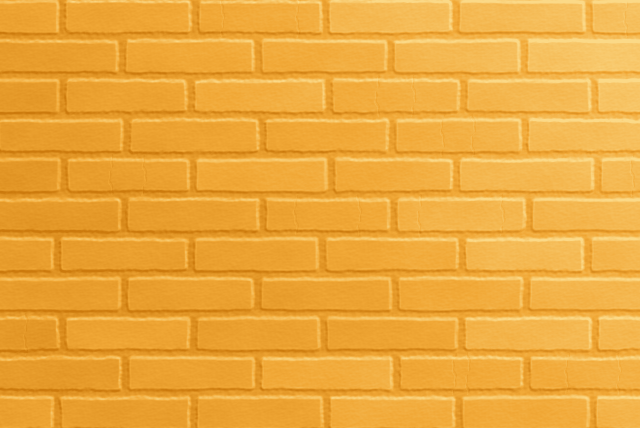
Write a WebGL 1 fragment shader that draws this texture.

```glsl
precision highp float;
// Painted yellow brick wall in running bond, lit from the upper right.

uniform vec2 u_resolution;

#define ROW_HEIGHT 0.0926
#define BRICK_LENGTH 0.3105
#define FIRST_JOINT 0.1406
#define TOP_OFFSET 0.07
#define HALF_MORTAR 0.0085
#define CORNER_RADIUS 0.008
#define JOINT_JITTER 0.035
#define CRACK_CHANCE 0.2
#define RELIEF 0.50
#define BRICK_TONE 0.12
#define LIGHT_DIR vec2(0.5, 0.86)

const vec3 SHADOW_OCHRE = vec3(0.80, 0.48, 0.05);
const vec3 PAINT_YELLOW = vec3(0.945, 0.66, 0.215);
const vec3 LIT_CREAM = vec3(0.985, 0.85, 0.53);

float hash(vec2 p) {
  vec3 q = fract(vec3(p.xyx) * 0.1031);
  q += dot(q, q.yzx + 33.33);
  return fract((q.x + q.y) * q.z);
}

// Distance to the nearest scattered point
float cellular(vec2 p) {
  vec2 cell = floor(p);
  float nearest = 1.5;
  for (int y = -1; y <= 1; y++) {
    for (int x = -1; x <= 1; x++) {
      vec2 c = cell + vec2(float(x), float(y));
      vec2 site = c + vec2(hash(c), hash(c + 71.7));
      nearest = min(nearest, distance(p, site));
    }
  }
  return nearest;
}

// Gentle hand-laid waviness
float wobble(vec2 p) {
  return 0.0012 * sin(p.x * 9.0 + p.y * 31.0)
       + 0.0007 * sin(p.x * 37.0 - p.y * 53.0)
       + 0.0004 * sin(p.x * 113.0 + p.y * 97.0);
}

// Returns the brick id (xy), distance past the joint (z) and past the bed (w)
vec4 brickAt(vec2 p) {
  float r = (1.0 - p.y + wobble(p)) / ROW_HEIGHT + TOP_OFFSET;
  float row = floor(r);
  float toBed = min(fract(r), 1.0 - fract(r)) * ROW_HEIGHT;

  float u = (p.x + wobble(p.yx) - FIRST_JOINT) / BRICK_LENGTH;
  u -= 0.49 * mod(row, 2.0);
  float joint = floor(u + 0.5);
  float shift = (hash(vec2(joint, row) + 20.0) - 0.5) * 2.0 * JOINT_JITTER;
  float side = u - joint - shift;
  float column = joint + step(0.0, side) - 1.0;
  return vec4(column, row, abs(side) * BRICK_LENGTH, toBed);
}

// Rounded distance inwards from the edge of a brick
float edgeDistance(vec4 brick) {
  vec2 corner = max(CORNER_RADIUS + HALF_MORTAR - brick.zw, 0.0);
  return CORNER_RADIUS - length(corner);
}

// Surface height: brick faces, chipped edges, mortar lumps and cracks
float surface(vec2 p) {
  vec4 brick = brickAt(p);
  vec2 id = brick.xy + 40.0;
  float lumps = cellular(p * vec2(75.0, 95.0));
  float chips = cellular(p * vec2(21.0, 33.0) + 7.0);
  float wear = mix(0.2, 1.0, hash(id));
  float edge = edgeDistance(brick);
  edge += wear * ((lumps - 0.5) * 0.003 + (chips - 0.5) * 0.004);
  float face = smoothstep(-0.0045, 0.0045, edge);

  float bend = 0.003 * sin(p.y * 90.0 + id.x) + 0.0015 * sin(p.y * 270.0);
  float crackAt = BRICK_LENGTH * mix(0.15, 0.45, hash(id + 9.0));
  float offLine = abs(brick.z - crackAt - bend);
  float crack = step(hash(id + 5.0), CRACK_CHANCE)
              * (1.0 - smoothstep(0.0005, 0.0025, offLine));

  float grain = cellular(p * vec2(110.0, 190.0));
  float ripple = 0.10 * grain + 0.22 * lumps * (1.0 - face);
  return face - 0.16 * crack + ripple;
}

void main() {
  vec2 p = gl_FragCoord.xy / u_resolution.y;
  vec2 uv = gl_FragCoord.xy / u_resolution;
  vec4 brick = brickAt(p);
  float edge = edgeDistance(brick);
  float face = smoothstep(-0.0045, 0.0045, edge);

  // Broad light across the wall
  vec2 deep = uv - vec2(0.32, 0.45);
  float shade = 0.39 + 0.20 * uv.x + 0.24 * uv.x * uv.y;
  shade -= 0.08 * exp(-8.0 * dot(deep, deep));

  // Relief from the slope towards the light
  vec2 probe = LIGHT_DIR * 0.003;
  shade += RELIEF * (surface(p - probe) - surface(p + probe));

  // Raised paint rim, recessed mortar and deeper upright joints
  float rim = (edge - 0.004) / 0.0025;
  float upright = 1.0 - smoothstep(0.002, 0.009, brick.z);
  shade += 0.12 * exp(-rim * rim) - 0.08 * (1.0 - face);
  shade -= 0.09 * upright * smoothstep(0.004, 0.012, brick.w);

  // Tone of each brick and a soft cloudiness in the paint
  shade += face * BRICK_TONE * (hash(brick.xy + 60.0) - 0.5);
  shade += 0.07 * (cellular(p * vec2(7.0, 15.0)) - 0.5);
  shade += 0.06 * (cellular(p * vec2(40.0, 150.0)) - 0.5);

  shade = clamp(shade, 0.0, 1.0);
  vec3 color = mix(SHADOW_OCHRE, PAINT_YELLOW, min(shade * 2.0, 1.0));
  color = mix(color, LIT_CREAM, max(shade * 2.0 - 1.0, 0.0));
  gl_FragColor = vec4(color, 1.0);
}
```
